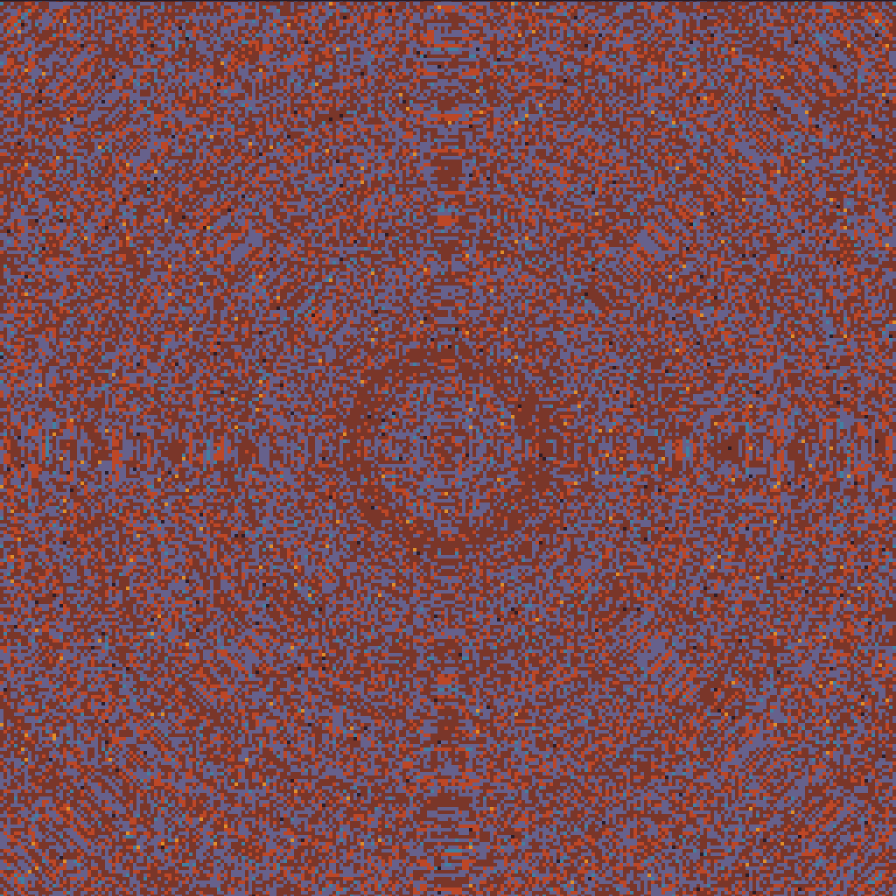
Write a Shadertoy shader that draws this pattern.

```glsl
// A mosaic of rust and violet cells, mirrored in faint rings about the centre.

float hash(vec2 p) {
    vec3 q = fract(p.xyx * 0.1031);
    q += dot(q, q.yzx + 33.33);
    return fract((q.x + q.y) * q.z);
}

// Random value shared along thin arcs, broken up by loose cells
float arcNoise(vec2 cell, float radius) {
    float arc = hash(vec2(floor(radius * 9.0), 17.0));
    float loose = hash(cell + 300.0);
    return hash(cell + 711.0) < 0.3 ? loose : arc;
}

vec3 mosaic(vec2 uv) {
    const vec3 rust = vec3(0.48, 0.21, 0.16);
    const vec3 violet = vec3(0.40, 0.38, 0.55);
    const vec3 ember = vec3(0.74, 0.28, 0.15);
    const vec3 teal = vec3(0.26, 0.50, 0.63);
    const vec3 amber = vec3(0.88, 0.56, 0.16);
    const vec3 soot = vec3(0.17, 0.11, 0.15);

    // Dark hairline along the top
    if (uv.y > 511.0 / 512.0) return soot;

    // 256 cells across, with the mirror axes on cell borders
    vec2 cell = floor((uv - vec2(0.5, 255.0 / 512.0)) * 256.0);
    float radius = length(cell + 0.5);

    // Rust gathers in one clear ring and in broad, weak bands
    float ring = exp(-pow((radius - 27.5) / 3.2, 2.0));
    float rustShare = 0.46 + 0.17 * ring + 0.05 * cos((radius - 28.0) * 0.155);
    rustShare += 0.4 * (1.0 - smoothstep(1.5, 3.0, radius));

    float value = arcNoise(cell, radius);
    vec3 color = rust;
    if (value > rustShare) {
        float rest = (value - rustShare) / (1.0 - rustShare);
        color = rest < 0.73 ? violet : rest < 0.965 ? ember : teal;
    }

    // Rare sparks and holes
    float rare = hash(cell + 1234.0);
    if (rare < 0.003) color = amber;
    if (rare > 0.996) color = soot;
    return color;
}

void mainImage(out vec4 fragColor, in vec2 fragCoord) {
    // Four samples per pixel smooth the cell borders
    vec3 sum = vec3(0.0);
    for (int i = 0; i < 4; i++) {
        vec2 offset = vec2(i % 2, i / 2) * 0.5 - 0.25;
        sum += mosaic((fragCoord + offset) / iResolution.xy);
    }
    fragColor = vec4(sum / 4.0, 1.0);
}
```
